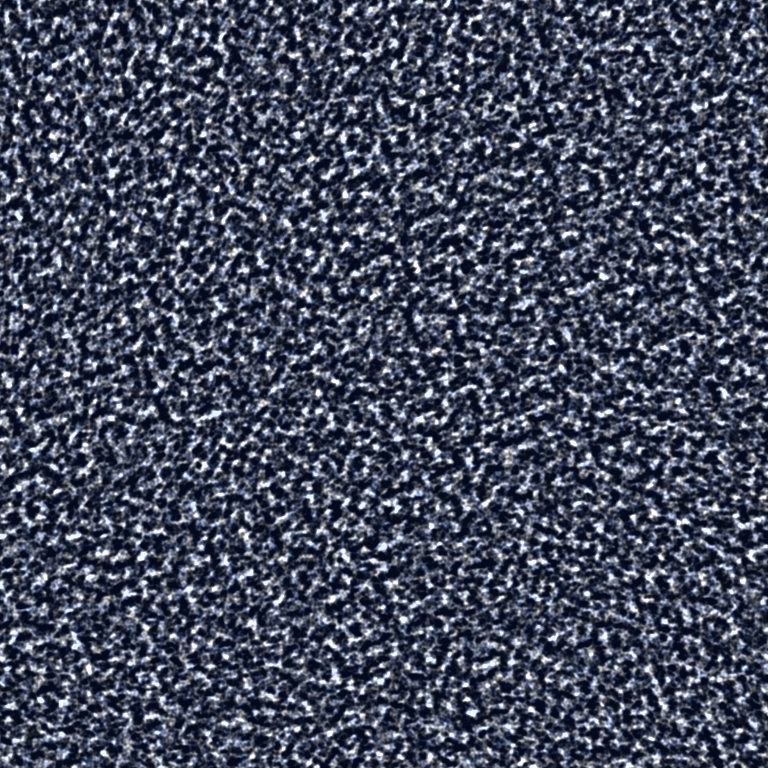
Write a WebGL 1 fragment shader that draws this texture.

```glsl
precision highp float;
// Fine blue-grey grain: curly pale flecks on near-black navy, gently combed by a turning flow.

uniform vec2 u_resolution;

float hash(vec2 p) {
  return fract(sin(dot(p, vec2(127.1, 311.7))) * 43758.5453);
}

// Slope contribution of one lattice corner, with a random unit gradient
float corner(vec2 cell, vec2 offset) {
  float a = 6.2832 * hash(cell);
  return dot(vec2(cos(a), sin(a)), offset);
}

float gradientNoise(vec2 p) {
  vec2 i = floor(p);
  vec2 f = p - i;
  vec2 s = f * f * (3.0 - 2.0 * f);
  vec2 e = vec2(1.0, 0.0);
  float low = mix(corner(i, f), corner(i + e.xy, f - e.xy), s.x);
  float high = mix(corner(i + e.yx, f - e.yx), corner(i + e.xx, f - e.xx), s.x);
  return mix(low, high, s.y);
}

// Two octaves, both rotated to hide the lattice
float grain(vec2 p) {
  vec2 coarse = mat2(0.92, -0.39, 0.39, 0.92) * p;
  vec2 fine = mat2(0.8, 0.6, -0.6, 0.8) * p;
  return gradientNoise(coarse * 82.0 + 3.7) + 0.8 * gradientNoise(fine * 158.0 + 41.3);
}

void main() {
  vec2 uv = gl_FragCoord.xy / min(u_resolution.x, u_resolution.y);

  // Flow direction: nearly level at the bottom, steep at the top
  float angle = mix(-0.25, 1.1, uv.y) + 0.35 * sin(4.0 * uv.x + 2.0 * uv.y);
  vec2 stride = 0.0018 * vec2(cos(angle), sin(angle));

  // Short smear along the flow stretches the flecks slightly
  float sum = 0.0;
  for (int k = -1; k <= 1; k++) {
    sum += grain(uv + float(k) * stride);
  }

  // Crisp crumbs roughen the edges of the flecks
  float crumbs = 0.32 * gradientNoise(uv * 245.0 + 9.1);
  float level = clamp((sum / 3.0 + crumbs) * 4.1, -1.65, 2.2);

  // Tone curve: broad darks, sparse highlights with a soft shoulder
  float tone = 0.225 + 0.235 * level + 0.07 * level * level;
  tone -= 0.015 + 0.1 * tone * tone;

  // Flecks drift between periwinkle and a paler steel
  float tint = gradientNoise(uv * 75.0 + 17.9);
  vec3 color = tone + vec3(0.0, 0.025, 0.1) + vec3(-0.12, -0.05, 0.1) * tint * sqrt(max(tone, 0.0));

  gl_FragColor = vec4(clamp(color, 0.0, 1.0), 1.0);
}
```
